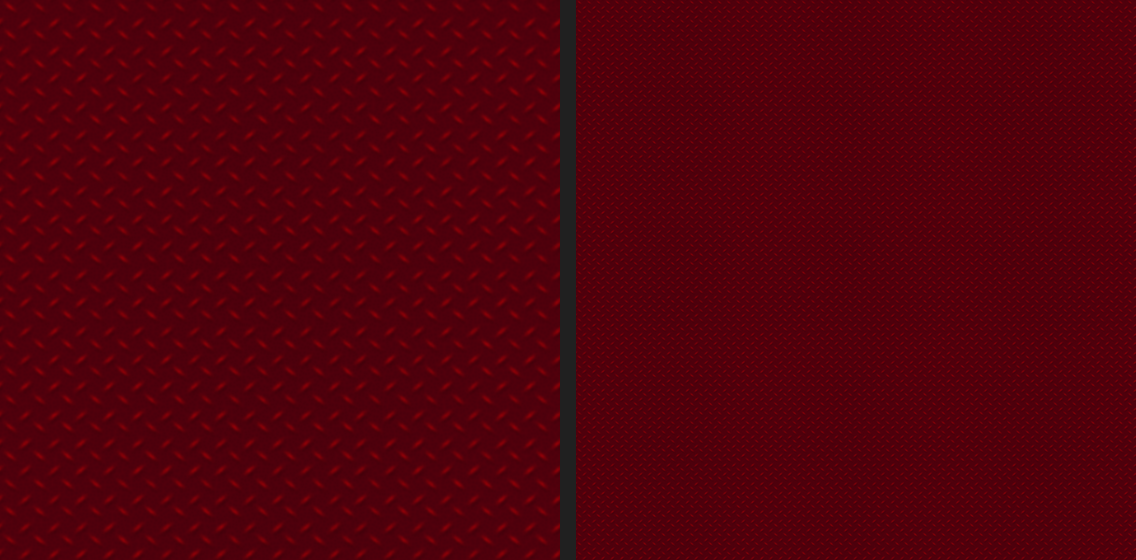
Left: one tile. Right: repeated 3 by 3.
A Shadertoy shader for this texture:

```glsl
// Dark red tread plate: two interleaved square lattices of soft raised lozenges,
// one leaning right and one leaning left, each with a faint shadow.
// Rows and columns shift slightly; wrapped cellular noise mottles the ground.

#define REPEATS 20.0                // lozenges of each kind across and down
#define LOZENGE vec2(0.205, 0.080)  // soft half length and half width, in cells
#define LEAN 0.69                   // slope of the lozenges, radians
#define JITTER 0.07                 // shift of whole rows and columns, in cells
#define WEAR 0.24                   // brightness variation between lozenges
#define SHADOW 0.13                 // darkening beside each lozenge
#define GRAIN_CELLS 150.0           // mottling cells across the canvas
#define GRAIN 0.09                  // strength of the mottling
#define GROUND vec3(0.308, 0.0, 0.047)
#define RIDGE vec3(0.515, 0.0, 0.030)

vec2 hash22(vec2 p) {
    vec3 q = fract(p.xyx * vec3(0.1031, 0.1030, 0.0973));
    q += dot(q, q.yzx + 33.33);
    return fract((q.xx + q.yz) * q.zy);
}

// Distance to the nearest scattered point, wrapping at the canvas edge.
float cellular(vec2 p, float period) {
    vec2 cell = floor(p);
    float nearest = 2.0;
    for (int y = -1; y <= 1; y++) {
        for (int x = -1; x <= 1; x++) {
            vec2 neighbour = cell + vec2(x, y);
            vec2 point = neighbour + hash22(mod(neighbour, period));
            nearest = min(nearest, length(point - p));
        }
    }
    return nearest;
}

// Soft elongated bump, tilted by the given angle.
float bump(vec2 p, float angle, vec2 size) {
    float c = cos(angle), s = sin(angle);
    vec2 q = vec2(c * p.x + s * p.y, c * p.y - s * p.x) / size;
    return exp(-dot(q, q));
}

// One lattice of lozenges: x is the raised light, y the shadow.
vec2 lozenges(vec2 uv, vec2 centre, float angle, float seed) {
    vec2 p = uv * REPEATS - centre + 0.5;
    vec2 id = mod(floor(p), REPEATS);
    vec2 local = fract(p) - 0.5;
    vec2 shift = vec2(hash22(vec2(id.x, seed)).x, hash22(vec2(seed, id.y)).y);
    local -= JITTER * (shift - 0.5);
    float light = 1.0 + WEAR * (hash22(id + seed).x - 0.5);
    float shade = bump(local - vec2(0.05, -0.13), angle, LOZENGE * 1.15);
    return vec2(light * bump(local, angle, LOZENGE), shade);
}

void mainImage(out vec4 fragColor, in vec2 fragCoord) {
    vec2 uv = fragCoord / iResolution.xy;

    // Two lattices with opposite lean, offset by about half a cell
    vec2 right = lozenges(uv, vec2(0.91, 0.19), LEAN, 7.0);
    vec2 left = lozenges(uv, vec2(0.39, 0.73), -LEAN, 53.0);
    float raised = max(right.x, left.x);
    float shade = max(right.y, left.y) * (1.0 - min(raised, 1.0));

    // Ground mottling and a broad, very faint change of tone
    float mottle = cellular(uv * GRAIN_CELLS, GRAIN_CELLS) - 0.5;
    vec2 wave = cos(6.2831853 * uv);
    float tone = 1.0 + GRAIN * mottle + 0.012 * (wave.x + 0.5 * wave.y);

    vec3 color = mix(GROUND, RIDGE, raised) * tone * (1.0 - SHADOW * shade);
    fragColor = vec4(color, 1.0);
}
```
